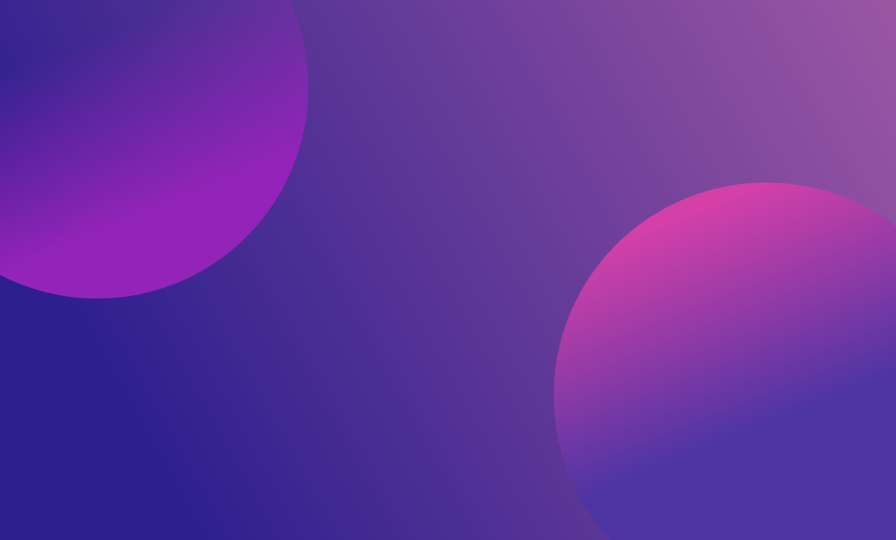
Give the GLSL for this background, as a Shadertoy shader.

```glsl
// Lengths are in canvas widths, origin at the lower left
const vec3 NAVY    = vec3(0.176, 0.122, 0.557);
const vec3 MAUVE   = vec3(0.610, 0.340, 0.640);
const vec3 MAGENTA = vec3(0.580, 0.140, 0.725);
const vec3 PINK    = vec3(0.830, 0.250, 0.660);
const vec3 INDIGO  = vec3(0.298, 0.208, 0.640);

const vec2 BACK_DIR  = vec2(0.874, 0.486);
const vec2 BACK_SPAN = vec2(0.182, 1.165);

const vec2 DISC_DIR = vec2(0.370, -0.930);

const vec2  LEFT_CENTER = vec2(0.1085, 0.505);
const float LEFT_RADIUS = 0.2355;
const vec2  LEFT_SPAN   = vec2(-0.484, -0.273);

const vec2  RIGHT_CENTER = vec2(0.8555, 0.1615);
const float RIGHT_RADIUS = 0.2375;
const vec2  RIGHT_SPAN   = vec2(-0.056, 0.2005);

// Position along a direction, from 0 to 1 across the span
float ramp(vec2 p, vec2 dir, vec2 span) {
    return clamp((dot(p, dir) - span.x) / (span.y - span.x), 0.0, 1.0);
}

// Antialiased coverage of a disc
float disc(vec2 p, vec2 center, float radius, float pixel) {
    return clamp(0.5 - (length(p - center) - radius) / pixel, 0.0, 1.0);
}

void mainImage(out vec4 fragColor, in vec2 fragCoord) {
    float pixel = 1.0 / iResolution.x;
    vec2 p = fragCoord * pixel;

    // Diagonal backdrop
    vec3 color = mix(NAVY, MAUVE, ramp(p, BACK_DIR, BACK_SPAN));

    // Left disc fades in from clear to magenta
    float leftAlpha = disc(p, LEFT_CENTER, LEFT_RADIUS, pixel)
                    * ramp(p, DISC_DIR, LEFT_SPAN);
    color = mix(color, MAGENTA, leftAlpha);

    // Right disc runs from pink to solid indigo
    vec3 rightColor = mix(PINK, INDIGO, ramp(p, DISC_DIR, RIGHT_SPAN));
    color = mix(color, rightColor, disc(p, RIGHT_CENTER, RIGHT_RADIUS, pixel));

    fragColor = vec4(color, 1.0);
}
```
